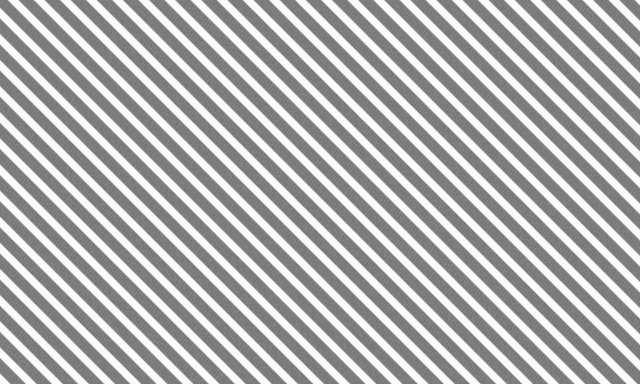
A Shadertoy shader for this pattern:

```glsl
// Diagonal grey stripes with a fine woven grain on an off-white ground.

const float STRIPES_DOWN = 14.7;    // repeats per canvas height
const float STRIPE_SHARE = 0.59;    // grey part of one repeat
const float GRAIN_CELLS = 300.0;    // grain cells per canvas height
const float THREADS = 105.0;        // weave ridges per canvas height
const float TAU = 6.2831853;

const vec3 GROUND = vec3(0.985);
const vec3 STRIPE = vec3(0.488);

float hash(vec2 p) {
    return fract(sin(dot(p, vec2(127.1, 311.7))) * 43758.5453);
}

// Smooth value noise in 0..1
float valueNoise(vec2 p) {
    vec2 cell = floor(p);
    vec2 f = fract(p);
    f = f * f * (3.0 - 2.0 * f);
    float low = mix(hash(cell), hash(cell + vec2(1.0, 0.0)), f.x);
    float high = mix(hash(cell + vec2(0.0, 1.0)), hash(cell + vec2(1.0, 1.0)), f.x);
    return mix(low, high, f.y);
}

// Signed distance to the nearest falling 45 degree stripe, negative inside
float stripeDistance(vec2 p, float repeats, float share) {
    float phase = (p.x + p.y - 1.0) * repeats;
    float offset = abs(fract(phase + 0.5) - 0.5);
    return (offset - 0.5 * share) / (repeats * sqrt(2.0));
}

// Brightness variation of the cloth, centred on zero
float weave(vec2 p, float threads, float cells) {
    float ridges = sin(TAU * threads * (p.x - 0.6 * p.y));
    float grain = valueNoise(p * cells) - 0.5;
    return 0.012 * ridges + 0.055 * grain;
}

void mainImage(out vec4 fragColor, in vec2 fragCoord) {
    vec2 p = fragCoord / iResolution.y;
    float softness = max(0.0026, 0.8 / iResolution.y);

    float d = stripeDistance(p, STRIPES_DOWN, STRIPE_SHARE);
    float ink = 1.0 - smoothstep(-softness, softness, d);

    vec3 cloth = STRIPE + weave(p, THREADS, GRAIN_CELLS);
    fragColor = vec4(mix(GROUND, cloth, ink), 1.0);
}
```
